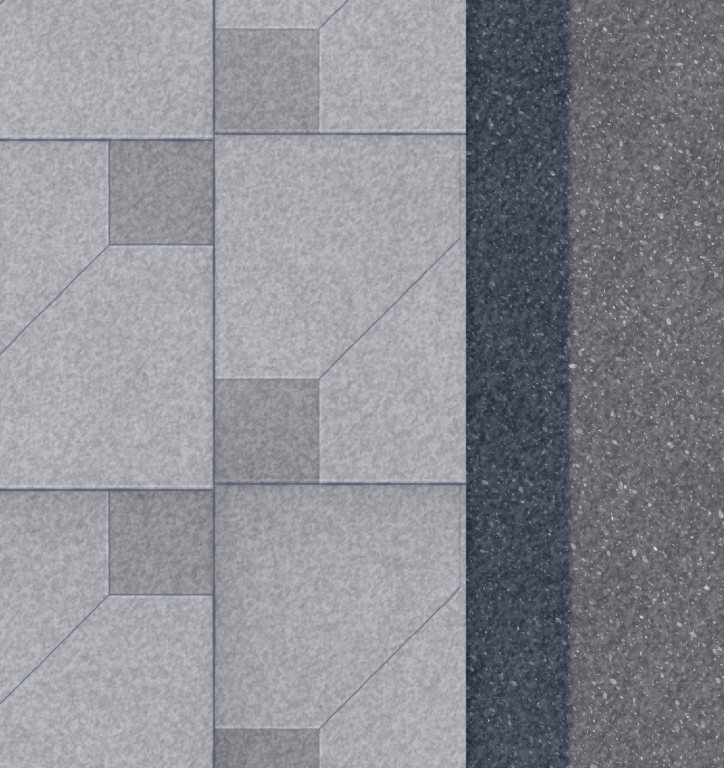
Write a WebGL 2 fragment shader that draws this texture.

```glsl
#version 300 es
precision highp float;
// Pale paving slabs in two columns beside a strip of shaded and sunlit asphalt.
// Each slab has a corner square and a diagonal cut; the left column is the right
// one turned by half a turn. Value noise gives grain and stains, cells give chips.

#define PERIOD 0.4557        // height of one slab
#define SEAM_X 0.2786        // joint between the two columns
#define KERB_X 0.6068        // where paving meets asphalt
#define SHADOW_X 0.742       // where the shadow ends
#define RIGHT_Y 0.3698       // a joint of the right column
#define LEFT_Y 0.3620        // a joint of the left column
#define SQUARE 0.1362        // side of the corner square
#define JOINT 0.0014         // half width of a joint
#define GRAIN 0.10           // strength of the paving grain
#define STAIN 0.11           // strength of the slab stains

uniform vec2 u_resolution;
out vec4 fragColor;

const vec3 SLAB = vec3(0.672, 0.670, 0.698);
const vec3 INSET = vec3(0.580, 0.575, 0.600);
const vec3 JOINT_INK = vec3(0.33, 0.37, 0.45);
const vec3 ASPHALT = vec3(0.415, 0.405, 0.430);
const vec3 SHADE = vec3(0.255, 0.285, 0.340);
const mat2 SLANT = mat2(0.78, 0.62, -0.62, 0.78);

float hash(vec2 p) {
  vec3 q = fract(p.xyx * 0.1031);
  q += dot(q, q.yzx + 33.33);
  return fract((q.x + q.y) * q.z);
}

float noise(vec2 p) {
  vec2 i = floor(p), f = fract(p);
  f = f * f * (3.0 - 2.0 * f);
  return mix(mix(hash(i), hash(i + vec2(1, 0)), f.x),
             mix(hash(i + vec2(0, 1)), hash(i + vec2(1, 1)), f.x), f.y);
}

float fbm(vec2 p) {
  float sum = 0.0, amp = 0.5;
  for (int i = 0; i < 4; i++) {
    sum += amp * noise(p);
    p = mat2(1.6, 1.2, -1.2, 1.6) * p + 7.3;
    amp *= 0.5;
  }
  return sum / 0.9375;
}

// Coverage of a line and of the side where d is negative
float stroke(float d, float w, float px) { return 1.0 - smoothstep(w - px, w + px, abs(d)); }
float inside(float d, float px) { return 1.0 - smoothstep(-px, px, d); }

// Scattered stone chips in several sizes, mostly slanted up to the right
float chips(vec2 p) {
  float sum = 0.0;
  for (int i = 0; i < 4; i++) {
    float k = float(i);
    vec2 g = mat2(0.8, 0.6, -0.6, 0.8) * p * (48.0 + 26.0 * k) + 19.7 * k;
    vec2 id = floor(g) + 41.0 * k;
    vec2 d = fract(g) - 0.3 - 0.4 * vec2(hash(id), hash(id + 5.5));
    float a = 1.6 * hash(id + 9.1) - 0.6;
    d = mat2(cos(a), sin(a), -sin(a), cos(a)) * d;
    float r = mix(0.10, 0.27, hash(id + 2.7));
    float body = 1.0 - smoothstep(0.6, 1.2, length(d * vec2(1.0, 1.7)) / r);
    sum += body * step(0.4, hash(id + 3.3)) * mix(0.05, 0.25, pow(hash(id + 8.2), 2.0));
  }
  return sum;
}

vec3 paving(vec2 p, float px) {
  // Slab space: x away from the centre joint, y away from the inset corner
  bool right = p.x > SEAM_X;
  float rise = right ? p.y - RIGHT_Y : LEFT_Y - p.y;
  vec2 q = vec2(abs(p.x - SEAM_X), mod(rise, PERIOD));
  vec2 id = vec2(right ? 1.0 : 0.0, floor(rise / PERIOD) + 8.0);
  float below = right ? PERIOD - q.y : q.y;
  float wobble = (noise(p * 60.0) - 0.5) * 0.0012;

  // Base tone, corner inset and stains, heavier on the lower slabs
  float box = max(q.x, q.y) - SQUARE;
  float inset = inside(box, px);
  vec3 col = mix(SLAB, INSET + 0.04 * (hash(id + 3.0) - 0.5), inset);
  float age = 1.0 - smoothstep(0.30, 0.50, p.y);
  float cloud = fbm(p * 7.0 + 3.0);
  col -= STAIN * (0.25 + age) * exp(-below / 0.045) * cloud * 1.3 * (1.0 - 0.6 * inset);
  col -= STAIN * age * exp(-q.x / 0.09) * cloud * (right ? 1.0 : 0.3);
  col += (cloud - 0.5) * 0.05;

  // Slanted fine grain and a few pits
  col += GRAIN * (noise(SLANT * p * vec2(250.0, 190.0)) - 0.5);
  col += GRAIN * 0.8 * (noise(p * 400.0) - 0.5);
  col -= 0.06 * smoothstep(0.82, 0.97, noise(p * 48.0)) * noise(p * 210.0);

  // Inset outline with a pale lip, diagonal cut, worn outer edge
  float cut = step(SQUARE, q.x) * step(q.x, KERB_X - SEAM_X - 0.008);
  cut *= stroke((q.x - q.y) * 0.707 + wobble, JOINT * 0.7, px);
  float outline = stroke(box + wobble, JOINT * 0.7, px);
  col += 0.05 * stroke(box - 0.003, JOINT, px);
  col = mix(col, JOINT_INK, 0.65 * cut + (right ? 0.35 : 0.7) * outline * (1.0 - cut));
  col -= 0.06 * stroke(p.x - KERB_X + 0.008, JOINT, px) * step(q.x, q.y) * float(right);

  // Joints between slabs, with a soft dark halo and a pale upper edge
  float dy = min(q.y, PERIOD - q.y);
  float joint = max(stroke(dy + wobble, JOINT, px), stroke(q.x + wobble, JOINT, px));
  col -= 0.07 * exp(-min(dy, q.x) / 0.004);
  col += 0.07 * stroke(PERIOD - below - 0.005, JOINT, px);
  return mix(col, JOINT_INK, 0.9 * joint);
}

vec3 asphalt(vec2 p) {
  float lit = smoothstep(-0.006, 0.006, p.x - SHADOW_X + 0.004 * (noise(p * 45.0) - 0.5));
  vec3 col = mix(SHADE, ASPHALT, lit);
  float rough = noise(SLANT * p * vec2(230.0, 170.0)) + 0.8 * noise(p * 370.0) - 0.9;
  col += 0.12 * rough + 0.05 * (fbm(p * 9.0) - 0.5);
  col += chips(p) * mix(0.75, 1.0, lit);
  return col - 0.08 * exp(-max(p.x - KERB_X, 0.0) / 0.007);
}

void main() {
  vec2 p = gl_FragCoord.xy / u_resolution.y;
  float px = 1.0 / u_resolution.y;
  float side = inside(p.x - KERB_X, px);
  vec3 col = mix(asphalt(p), paving(p, px), side);
  fragColor = vec4(clamp(col, 0.0, 1.0), 1.0);
}
```
